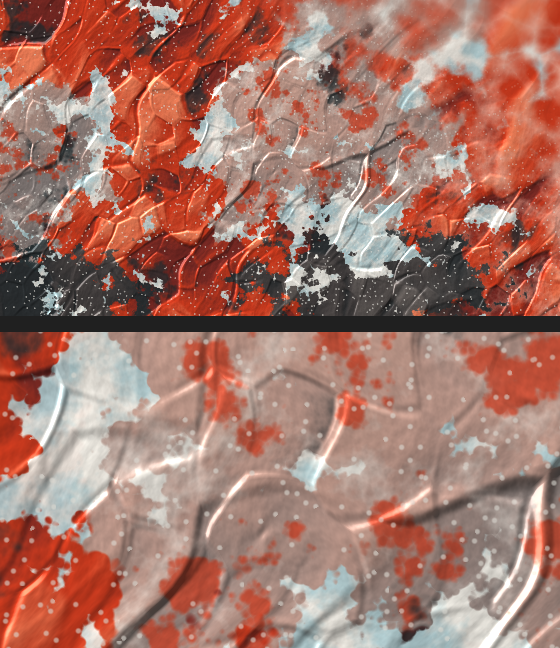
Top, the full canvas; bottom, a detail of the centre.
Give the GLSL for this texture, as a Shadertoy shader.

```glsl
// Macro view of broken red jasper with milky quartz, pale crust and dark hollows.
// Cellular noise gives the chipped facets, ragged region borders and grains;
// a height difference lights the relief, and detail fades towards the upper right.

const vec3 MAROON  = vec3(0.44, 0.15, 0.13);
const vec3 RUST    = vec3(0.73, 0.21, 0.11);
const vec3 FLAME   = vec3(0.87, 0.46, 0.32);
const vec3 BLUSH   = vec3(0.86, 0.65, 0.58);
const vec3 QUARTZ  = vec3(0.71, 0.58, 0.53);
const vec3 SMOKE   = vec3(0.47, 0.45, 0.44);
const vec3 CRUST   = vec3(0.86, 0.85, 0.82);
const vec3 ICE     = vec3(0.62, 0.74, 0.76);
const vec3 HOLLOW  = vec3(0.13, 0.17, 0.18);

// Regions as ellipses: centre, radii (canvas heights)
const vec4 CORE_QUARTZ = vec4(1.03, 0.57, 0.40, 0.30);
const vec4 HIGH_QUARTZ = vec4(1.20, 0.95, 0.34, 0.22);
const vec4 SIDE_QUARTZ = vec4(0.10, 0.45, 0.24, 0.25);
const vec4 CRUST_BELT  = vec4(1.04, 0.25, 0.40, 0.26);
const vec4 DARK_POCKET = vec4(1.18, 0.10, 0.38, 0.18);
const vec4 DARK_CORNER = vec4(0.15, 0.06, 0.30, 0.17);

const vec2 LIGHT_STEP = vec2(-0.0035, 0.0050);
const float RELIEF = 4.0;
const float NOISE_MEAN = 0.47;
const mat2 TURN = mat2(0.8, 0.6, -0.6, 0.8);

vec2 hash2(vec2 c) {
    vec3 q = fract(c.xyx * vec3(0.1031, 0.1030, 0.0973));
    q += dot(q, q.yzx + 33.33);
    return fract((q.xx + q.yz) * q.zy);
}

// Offset to the nearest seed, distance to the border, cell id
vec4 cells(vec2 p) {
    vec2 home = floor(p), nearest = vec2(0.0);
    float f1 = 9.0, f2 = 9.0, id = 0.0;
    for (int j = -1; j <= 1; j++)
    for (int i = -1; i <= 1; i++) {
        vec2 c = home + vec2(i, j), h = hash2(c), d = c + h - p;
        float r = length(d);
        if (r < f1) {
            f2 = f1; f1 = r; nearest = d;
            id = fract(h.x * 7.3 + h.y * 3.7);
        } else f2 = min(f2, r);
    }
    return vec4(nearest, f2 - f1, id);
}

// Layered cellular noise, centred on zero
float rough(vec2 p, float gain) {
    float sum = 0.0, total = 0.0, amp = 1.0;
    for (int i = 0; i < 5; i++) {
        sum += amp * length(cells(p).xy);
        total += amp;
        p = TURN * p * 2.03 + 5.7;
        amp *= gain;
    }
    return sum / total - NOISE_MEAN;
}

// Tilted flat chips whose tone fades to zero at the borders
float facet(vec2 p, float soft) {
    vec4 c = cells(p);
    float a = 6.2832 * c.w;
    float tilt = dot(c.xy, vec2(cos(a), sin(a)));
    return (0.7 * tilt + c.w - 0.5) * smoothstep(0.0, soft, c.z);
}

float height(vec2 p, float blur) {
    p += 0.025 * sin(p.yx * vec2(11.0, 13.0)) + 0.008 * sin(p.yx * vec2(37.0, 31.0) + 2.0);
    vec2 q = vec2(p.x - 0.35 * p.y, 0.75 * p.y);
    return 0.5 * facet(q * 5.0, 0.10 + 0.5 * blur)
         + 0.3 * facet(q * 13.0 + 3.0, 0.15 + 0.6 * blur) * (1.0 - 0.7 * blur)
         + 0.3 * rough(q * 14.0, 0.6) * (1.0 - 0.9 * blur);
}

// One at the centre, zero on the rim, negative outside
float blob(vec2 p, vec4 e) { return 1.0 - length((p - e.xy) / e.zw); }

float cover(float field, float soft) { return smoothstep(-soft, soft, field); }

void mainImage(out vec4 fragColor, in vec2 fragCoord) {
    vec2 p = fragCoord / iResolution.y;
    float blur = smoothstep(1.35, 2.1, 0.7 * p.x + p.y);
    float gain = mix(0.62, 0.3, blur);
    float soft = 0.04 + 0.22 * blur;

    float h = height(p, blur);
    float relief = clamp(RELIEF * (h - height(p + LIGHT_STEP, blur)), -1.0, 1.0);
    float broad = rough(p * 4.0, gain);
    float ragged = rough(p * 6.0 + 7.0, gain);
    float fine = rough(p * 9.0 + 19.0, gain);

    // Jasper, hazier towards the right
    float tone = 0.5 + 1.2 * h;
    vec3 col = mix(MAROON, RUST, smoothstep(0.1, 0.5, tone));
    col = mix(col, FLAME, smoothstep(0.5, 0.9, tone));
    float haze = smoothstep(0.9, 1.9, p.x + 0.35 * p.y);
    col = mix(col, BLUSH, haze * clamp(0.32 + 2.2 * fine, 0.0, 0.85));

    // Quartz, smoky and streaked at the left
    float side = blob(p, SIDE_QUARTZ);
    float body = max(max(blob(p, CORE_QUARTZ), blob(p, HIGH_QUARTZ)), side) + 1.8 * broad;
    float smoky = smoothstep(-0.4, 0.3, side);
    float streak = length(cells(TURN * p * vec2(44.0, 7.0)).xy) - NOISE_MEAN;
    vec3 stone = mix(QUARTZ, SMOKE, clamp(0.2 + 0.45 * smoky - 1.2 * h, 0.0, 1.0));
    stone = mix(stone, CRUST, clamp(2.5 * fine + 0.7 * smoky * streak, 0.0, 0.6));
    stone = mix(stone, RUST, 0.75 * cover(-ragged - 0.14, soft));
    col = mix(col, stone, 0.95 * cover(body, soft));

    // Hollows and crevices
    float hollow = max(blob(p, DARK_POCKET), blob(p, DARK_CORNER)) + 1.8 * fine;
    float crevice = cover(-broad - 0.15 - 0.2 * blur, 0.05) * cover(-h - 0.05, 0.12);
    vec3 depth = mix(HOLLOW, SMOKE, clamp(0.2 + 0.9 * h, 0.0, 0.6));
    col = mix(col, depth, max(0.92 * cover(hollow, 0.08), 0.75 * crevice));

    // Pale crust clinging to the quartz rim
    float flake = 2.0 * ragged + 0.16 * exp(-8.0 * body * body)
                + 0.45 * max(blob(p, CRUST_BELT), 0.0) - 0.28;
    vec3 scale = mix(CRUST, ICE, clamp(0.25 - 4.0 * fine, 0.0, 0.9));
    col = mix(col, scale, 0.93 * cover(flake, soft));

    // Relief light, glints and scattered grains
    col *= 1.0 + 0.5 * relief;
    col += 0.22 * smoothstep(0.35, 0.9, relief);
    vec4 grain = cells(p * 85.0);
    float dust = (1.0 - smoothstep(0.12, 0.34, length(grain.xy))) * step(0.80, grain.w);
    col = mix(col, CRUST, 0.6 * dust * (1.0 - blur));

    fragColor = vec4(clamp(col, 0.0, 1.0), 1.0);
}
```
